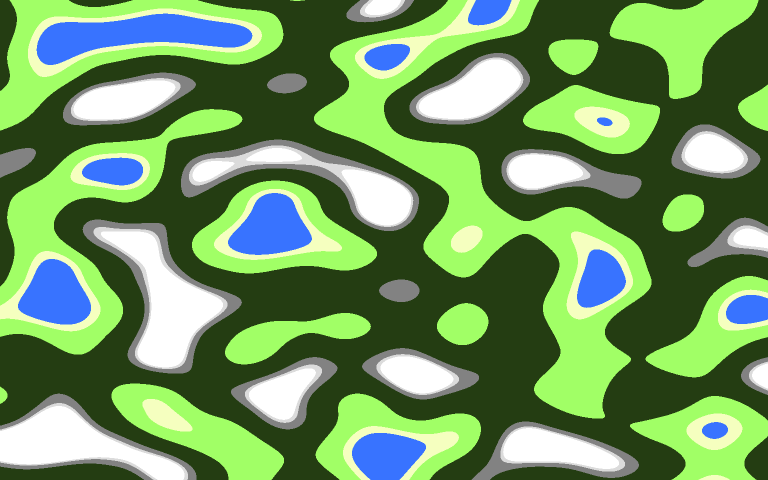
Write a WebGL 1 fragment shader that draws this texture.

```glsl
precision highp float;

// Terrain map seen from above: lakes, beaches, meadows, forest, rock and snow.
// One octave of gradient noise gives the height, which is cut into flat
// colour bands; four samples per pixel smooth the band edges.

uniform vec2 u_resolution;

const float CELLS = 7.0;

// Sine-free hash of a lattice point, 0 to 1
float hash(vec2 p) {
  vec3 q = fract(p.xyx * 0.1031);
  q += dot(q, q.yzx + 33.33);
  return fract((q.x + q.y) * q.z);
}

// Slope of a randomly turned unit gradient at one lattice corner
float cornerSlope(vec2 corner, vec2 offset) {
  float angle = 6.2832 * hash(corner + 17.0);
  return dot(vec2(cos(angle), sin(angle)), offset);
}

float gradientNoise(vec2 p) {
  vec2 cell = floor(p);
  vec2 f = p - cell;
  vec2 blend = f * f * f * (f * (f * 6.0 - 15.0) + 10.0);
  vec2 e = vec2(1.0, 0.0);
  float lower = mix(cornerSlope(cell, f),
                    cornerSlope(cell + e.xy, f - e.xy), blend.x);
  float upper = mix(cornerSlope(cell + e.yx, f - e.yx),
                    cornerSlope(cell + e.xx, f - e.xx), blend.x);
  return mix(lower, upper, blend.y);
}

// Flat colour bands from the lake floor up to the peaks
vec3 terrainColor(float height) {
  vec3 water  = vec3(0.22, 0.45, 1.00);
  vec3 sand   = vec3(0.96, 1.00, 0.75);
  vec3 grass  = vec3(0.63, 1.00, 0.40);
  vec3 forest = vec3(0.14, 0.24, 0.07);
  vec3 rock   = vec3(0.51, 0.51, 0.51);
  vec3 slush  = vec3(0.86);
  vec3 snow   = vec3(1.0);

  vec3 color = water;
  color = mix(color, sand,   step(-0.365, height));
  color = mix(color, grass,  step(-0.283, height));
  color = mix(color, forest, step(-0.080, height));
  color = mix(color, rock,   step( 0.213, height));
  color = mix(color, slush,  step( 0.283, height));
  color = mix(color, snow,   step( 0.308, height));
  return color;
}

void main() {
  vec3 color = vec3(0.0);

  // 2 x 2 samples; cells stretch with the canvas, so features lie wide
  for (int j = 0; j < 2; j++) {
    for (int i = 0; i < 2; i++) {
      vec2 jitter = vec2(float(i), float(j)) * 0.5 - 0.25;
      vec2 uv = (gl_FragCoord.xy + jitter) / u_resolution;
      color += terrainColor(gradientNoise(uv * CELLS)) * 0.25;
    }
  }

  gl_FragColor = vec4(color, 1.0);
}
```
